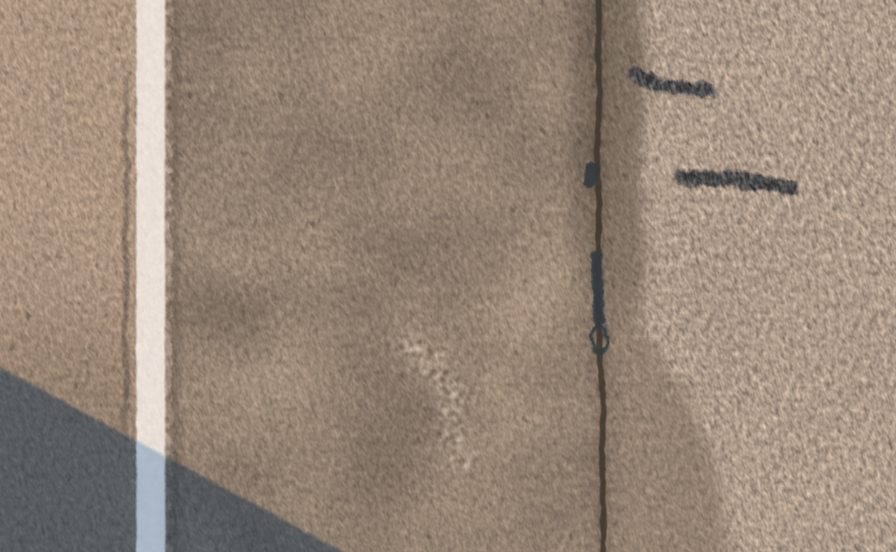
Give the GLSL for this texture, as a WebGL 2 fragment shader.

```glsl
#version 300 es
precision highp float;

#define GRAIN_SCALE 105.0
#define GRAIN_DEPTH 0.30
#define STAIN_DEPTH 0.09
#define ASPHALT_LEFT vec3(0.675, 0.585, 0.505)
#define ASPHALT_MID vec3(0.575, 0.505, 0.440)
#define ASPHALT_RIGHT vec3(0.680, 0.605, 0.540)
#define PAINT vec3(0.915, 0.875, 0.845)
#define PAINT_SHADED vec3(0.67, 0.72, 0.78)
#define SHADOW vec3(0.345, 0.357, 0.368)
#define TAR vec3(0.25, 0.255, 0.265)
#define CRACK vec3(0.25, 0.21, 0.18)

uniform vec2 u_resolution;
out vec4 fragColor;

vec2 hash2(vec2 p) {
  vec3 q = fract(vec3(p.xyx) * vec3(0.1031, 0.1030, 0.0973));
  q += dot(q, q.yzx + 33.33);
  return fract((q.xx + q.yz) * q.zy);
}

float corner(vec2 cell, vec2 offset, vec2 f) {
  return dot(hash2(cell + offset) * 2.0 - 1.0, f - offset);
}

float gradientNoise(vec2 p) {
  vec2 i = floor(p), f = p - i;
  vec2 u = f * f * f * (f * (f * 6.0 - 15.0) + 10.0);
  float low = mix(corner(i, vec2(0), f), corner(i, vec2(1, 0), f), u.x);
  float high = mix(corner(i, vec2(0, 1), f), corner(i, vec2(1), f), u.x);
  return mix(low, high, u.y);
}

float fbm(vec2 p) {
  float sum = 0.0, gain = 1.0;
  for (int k = 0; k < 4; k++) {
    sum += gain * gradientNoise(p);
    p = mat2(1.6, 1.2, -1.2, 1.6) * p + 7.3;
    gain *= 0.55;
  }
  return sum;
}

float segment(vec2 p, vec2 a, vec2 b) {
  vec2 d = b - a;
  return length(p - a - d * clamp(dot(p - a, d) / dot(d, d), 0.0, 1.0));
}

// Soft elliptical spot
float blob(vec2 p, vec2 centre, vec2 radius) {
  vec2 q = (p - centre) / radius;
  return exp(-dot(q, q));
}

float band(float x, float a, float b, float soft) {
  return smoothstep(a - soft, a + soft, x) * (1.0 - smoothstep(b - soft, b + soft, x));
}

void main() {
  vec2 p = gl_FragCoord.xy / u_resolution.y;
  float px = 1.0 / u_resolution.y;
  float rough = fbm(p * 42.0 + 11.0);
  float cloud = fbm(p * 5.0 + 3.0);
  vec2 warped = p + 0.006 * vec2(rough, fbm(p * 42.0 + 71.0));

  // Three lanes, the middle one worn and darker
  float seamX = 1.084 + 0.008 * (1.0 - smoothstep(0.25, 0.42, p.y))
    + 0.007 * gradientNoise(vec2(p.y * 9.0, 4.0)) + 0.004 * gradientNoise(vec2(p.y * 45.0, 9.0));
  float wornEdge = p.y > 0.39 ? 1.165 : 1.32 - 0.14 * pow(p.y / 0.39, 1.7);
  float right = smoothstep(wornEdge - 0.025, wornEdge + 0.025, warped.x + 0.02 * cloud);
  vec3 colour = mix(ASPHALT_LEFT, ASPHALT_MID, smoothstep(0.24, 0.31, p.x));
  colour = mix(colour, ASPHALT_RIGHT, right);
  colour *= 1.0 - 0.13 * (1.0 - smoothstep(0.25, 0.55, p.y)) * (1.0 - smoothstep(0.2, 0.3, p.x));

  // Stains and pale wear
  float mid = band(p.x, 0.31, 1.10, 0.04);
  float stain = blob(p, vec2(0.82, 0.87), vec2(0.10, 0.07)) + blob(p, vec2(0.71, 0.56), vec2(0.10, 0.06))
    + blob(p, vec2(0.70, 0.22), vec2(0.08, 0.18)) + blob(p, vec2(0.38, 0.43), vec2(0.16, 0.06))
    + blob(p, vec2(0.36, 0.93), vec2(0.08, 0.13)) + 0.7 * blob(p, vec2(0.68, 0.74), vec2(0.09, 0.07));
  float wear = blob(p, vec2(0.50, 0.53), vec2(0.20, 0.05)) + blob(p, vec2(0.95, 0.45), vec2(0.12, 0.16));
  colour *= 1.0 - STAIN_DEPTH * mid * (stain - 0.8 * wear) + cloud * mix(0.05, 0.14, mid);
  colour *= 1.0 - 0.13 * band(p.x, 1.035, 1.165, 0.02) * smoothstep(0.3, 0.7, p.y);

  // Stone grain, drawn out along the lanes
  vec2 g = vec2(p.x + 0.25 * p.y, p.y * 0.65) * GRAIN_SCALE;
  float grain = gradientNoise(g) + 0.8 * gradientNoise(g * 1.9 + 17.0);
  float pits = smoothstep(0.28, 0.55, gradientNoise(g * 0.7 + 51.0));
  colour *= 1.0 + GRAIN_DEPTH * mix(0.75, 1.1, right) * grain - 0.14 * pits;

  // Crumbled patch of bare stones
  float crumbs = min(segment(p, vec2(0.74, 0.38), vec2(0.81, 0.31)), segment(p, vec2(0.81, 0.31), vec2(0.835, 0.17)));
  float bare = 1.0 - smoothstep(0.005, 0.045, crumbs + 0.02 * rough);
  colour += bare * (0.04 + 0.28 * gradientNoise(p * 75.0));

  // Fissures: faint one beside the paint, deep one along the seam
  float faintX = 0.228 + 0.014 * gradientNoise(vec2(p.y * 11.0, 2.0)) + 0.006 * rough;
  float faint = (1.0 - smoothstep(0.001, 0.009, abs(p.x - faintX))) * band(p.y, 0.22, 0.85, 0.08);
  colour *= 1.0 - 0.22 * faint;
  float seam = abs(p.x - seamX);
  colour *= 1.0 - 0.20 * exp(-seam * 55.0) * (1.0 + rough);
  float seamWidth = 0.0028 + 0.003 * gradientNoise(vec2(p.y * 28.0, 6.0));
  colour = mix(colour, CRACK, 0.85 * (1.0 - smoothstep(seamWidth, seamWidth + 0.003 + px, seam)));

  // Tar smears and open holes
  float tar = min(segment(warped, vec2(1.150, 0.866), vec2(1.19, 0.846)), segment(warped, vec2(1.19, 0.846), vec2(1.285, 0.836))) - 0.010;
  tar = min(tar, min(segment(warped, vec2(1.235, 0.678), vec2(1.33, 0.676)), segment(warped, vec2(1.33, 0.676), vec2(1.43, 0.661))) - 0.012);
  float smear = 1.0 - smoothstep(-0.003, 0.005 + px, tar + 0.006 * rough);
  colour = mix(colour, TAR * (1.0 + 0.9 * grain), 0.88 * smear);
  float hole = segment(warped, vec2(1.081, 0.535), vec2(1.085, 0.42)) - 0.009;
  hole = min(hole, segment(warped, vec2(1.074, 0.695), vec2(1.068, 0.672)) - 0.011);
  hole = min(hole, abs(length((warped - vec2(1.087, 0.385)) * vec2(1.0, 0.6)) - 0.014) - 0.002);
  colour = mix(colour, vec3(0.20, 0.23, 0.25), 0.9 * (1.0 - smoothstep(-0.002, 0.002 + px, hole)));

  // Painted line with its ragged kerb of crumbs
  float kerb = band(p.x, 0.298, 0.312 + 0.012 * rough, 0.003);
  colour *= 1.0 - 0.14 * band(p.x, 0.30, 0.325, 0.01);
  colour += kerb * (0.09 + 0.25 * gradientNoise(p * 60.0 + 5.0));
  float paint = band(p.x + 0.002 * rough, 0.247, 0.299, 0.0015 + px);
  vec3 paintColour = PAINT + 0.025 * rough + 0.035 * grain;

  // Cast shadow across the lower left corner
  float edge = 0.335 - 0.539 * p.x - p.y + 0.002 * rough;
  float shade = smoothstep(-0.004 - px, 0.004 + px, edge);
  float light = dot(colour, vec3(0.33)) - 0.5;
  colour = mix(colour, SHADOW + 0.55 * light, shade);
  paintColour = mix(paintColour, PAINT_SHADED + 0.03 * rough, shade);
  colour = mix(colour, paintColour, paint);

  fragColor = vec4(clamp(colour, 0.0, 1.0), 1.0);
}
```
